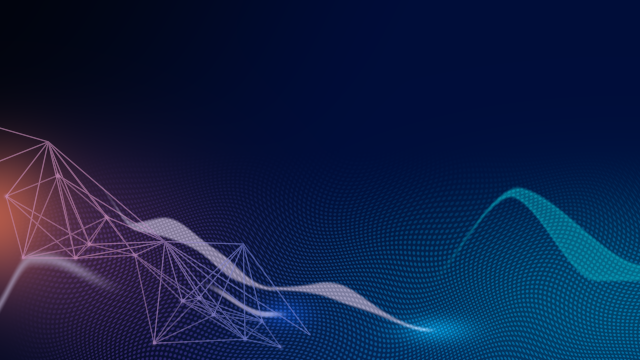
Give the GLSL for this background, as a Shadertoy shader.

```glsl
const int NODE_COUNT = 14;
const vec3 NIGHT = vec3(0.005, 0.015, 0.050);
const vec3 NAVY = vec3(0.000, 0.050, 0.225);
const vec3 BLUE = vec3(0.020, 0.170, 0.430);
const vec3 TEAL = vec3(0.000, 0.400, 0.580);
const vec3 CYAN = vec3(0.020, 0.580, 0.680);
const vec3 PLUM = vec3(0.300, 0.170, 0.330);
const vec3 EMBER = vec3(0.780, 0.390, 0.300);
const vec3 LILAC = vec3(0.680, 0.640, 0.760);

vec2 hash2(float n) {
    vec3 q = fract(vec3(n) * vec3(0.1031, 0.1030, 0.0973));
    q += dot(q, q.yzx + 33.33);
    return fract((q.xx + q.yz) * q.zy);
}

float ramp(float x, float a, float b) { return smoothstep(a, b, x); }

float bump(float x, float centre, float width) {
    float d = (x - centre) / width;
    return exp(-d * d);
}

float glow(vec2 p, vec2 centre, vec2 radius) {
    vec2 d = (p - centre) / radius;
    return exp(-dot(d, d));
}

// Filled band between two heights
float band(float y, float low, float high, float soft) {
    return ramp(y, low - soft, low + soft) * (1.0 - ramp(y, high - soft, high + soft));
}

float strand(vec2 p, vec2 a, vec2 b, float px) {
    vec2 pa = p - a, ba = b - a;
    float d = length(pa - ba * clamp(dot(pa, ba) / dot(ba, ba), 0.0, 1.0));
    return 1.0 - ramp(d, 0.0003, 0.0008 + px);
}

// Halftone mesh bent by slow waves
float meshDots(vec2 p, float density) {
    vec2 q = p;
    q.y += 0.055 * sin(p.x * 6.5 + 1.2) + 0.025 * sin(p.x * 13.0 - p.y * 9.0);
    q.x += 0.050 * sin(p.y * 11.0 + p.x * 4.0) + 0.10 * p.y * p.y;
    vec2 cell = fract(q * density) - 0.5;
    return 1.0 - ramp(length(cell), 0.12, 0.48);
}

float roof(float x) {
    return 0.60 - 0.28 * ramp(x, 0.12, 0.46) - 0.22 * ramp(x, 0.68, 0.88);
}

vec2 node(int i) {
    vec2 h = hash2(float(i) * 7.0 + 3.0);
    float x = 0.82 * (float(i) + h.x) / float(NODE_COUNT);
    return vec2(x, 0.01 + h.y * (roof(x) - 0.06));
}

// Outer hull plus links between neighbouring nodes
float network(vec2 p, float px) {
    vec2 peak = vec2(0.134, 0.606), shoulder = vec2(0.458, 0.329);
    vec2 corner = vec2(0.676, 0.322), tip = vec2(0.861, 0.070);
    float lines = strand(p, vec2(-0.02, 0.650), peak, px);
    lines = max(lines, strand(p, vec2(-0.02, 0.545), peak, px));
    lines = max(lines, strand(p, peak, shoulder, px));
    lines = max(lines, strand(p, shoulder, corner, px));
    lines = max(lines, strand(p, corner, tip, px));
    lines = max(lines, strand(p, shoulder, tip, px));
    float points = 0.0;
    for (int i = 0; i < NODE_COUNT; i++) {
        vec2 a = node(i);
        points += glow(p, a, vec2(0.006));
        if (distance(a, peak) < 0.48) lines = max(lines, strand(p, a, peak, px));
        if (distance(a, shoulder) < 0.36) lines = max(lines, strand(p, a, shoulder, px));
        if (distance(a, corner) < 0.30) lines = max(lines, strand(p, a, corner, px));
        for (int j = 0; j < i; j++) {
            vec2 b = node(j);
            if (distance(a, b) < 0.28) lines = max(lines, 0.8 * strand(p, a, b, px));
        }
    }
    return lines * 0.60 + points * 0.5;
}

vec3 backdrop(vec2 p) {
    vec3 c = mix(NIGHT, NAVY, ramp(p.x + 0.5 * (1.0 - p.y), -0.1, 1.25));
    c = mix(c, BLUE, (1.0 - ramp(p.y, 0.0, 0.58)) * ramp(p.x, 0.25, 1.1) * 0.85);
    c = mix(c, TEAL, 0.75 * glow(p, vec2(1.72, 0.14), vec2(0.55, 0.28)));
    c = mix(c, PLUM, 0.85 * glow(p, vec2(0.20, 0.31), vec2(0.36, 0.25)));
    return mix(c, EMBER, 0.85 * glow(p, vec2(-0.02, 0.40), vec2(0.18, 0.17)));
}

void mainImage(out vec4 fragColor, in vec2 fragCoord) {
    vec2 p = fragCoord / iResolution.y;
    float px = 1.0 / iResolution.y;
    float x = p.x, y = p.y;
    vec3 col = backdrop(p);

    // Dotted sea, violet on the left and cyan on the right
    float dots = meshDots(p, 84.0);
    float sea = (1.0 - ramp(y, 0.22, 0.60)) * ramp(x, 0.0, 0.35);
    vec3 dotTint = mix(vec3(0.17, 0.12, 0.30), vec3(0.0, 0.24, 0.30), ramp(x, 0.45, 1.2));
    col = col * (1.0 - 0.22 * sea) + dotTint * dots * sea * 0.75;

    // Cyan crest
    float rise = ramp(x, 1.12, 1.45);
    float crestTop = 0.18 + 0.301 * rise - 0.22 * ramp(x, 1.42, 1.80);
    float crestLow = 0.15 + 0.305 * ramp(x, 1.12, 1.43) - 0.235 * ramp(x, 1.41, 1.66);
    float crest = band(y, crestLow, crestTop, 0.006) * ramp(x, 1.18, 1.42);
    float rim = bump(y, crestTop, 0.012) + bump(y, crestLow, 0.012);
    col = mix(col, CYAN, crest * clamp(0.50 + 0.25 * dots + 0.2 * rim, 0.0, 0.9));

    // Long pale ribbon
    float spine = 0.50 - 0.13 * ramp(x, 0.25, 0.38) - 0.172 * ramp(x, 0.44, 0.76)
                - 0.115 * ramp(x, 0.88, 1.20);
    float halfWidth = 0.004 + 0.024 * bump(x, 0.48, 0.09) + 0.018 * bump(x, 0.63, 0.06)
                    + 0.020 * bump(x, 0.95, 0.09);
    float ribbon = band(y, spine - halfWidth, spine + halfWidth, 0.005);
    ribbon *= ramp(x, 0.25, 0.40) * (1.0 - ramp(x, 1.17, 1.22));
    col = mix(col, LILAC, ribbon * (0.72 + 0.18 * dots));

    // Two smaller ribbons
    float arch = 0.12 + 0.165 * ramp(x, -0.04, 0.09) - 0.085 * ramp(x, 0.12, 0.36);
    float archBand = band(y, arch - 0.018, arch + 0.010, 0.016) * (1.0 - ramp(x, 0.18, 0.36));
    col = mix(col, LILAC, archBand * 0.65);
    float curl = 0.215 - 0.088 * ramp(x, 0.54, 0.74);
    float curlBand = band(y, curl - 0.007, curl + 0.007, 0.005);
    col = mix(col, LILAC, 0.8 * curlBand * ramp(x, 0.55, 0.64) * (1.0 - ramp(x, 0.74, 0.81)));

    // Glowing ribbon ends
    col += CYAN * 0.45 * glow(p, vec2(1.21, 0.083), vec2(0.10, 0.035));
    col += BLUE * 0.60 * glow(p, vec2(0.79, 0.128), vec2(0.07, 0.040));

    // Linked strands
    vec3 strandTint = mix(vec3(0.78, 0.55, 0.72), vec3(0.45, 0.50, 0.82), ramp(x, 0.25, 0.75));
    col = mix(col, strandTint, clamp(network(p, px), 0.0, 0.8));
    fragColor = vec4(clamp(col, 0.0, 1.0), 1.0);
}
```
